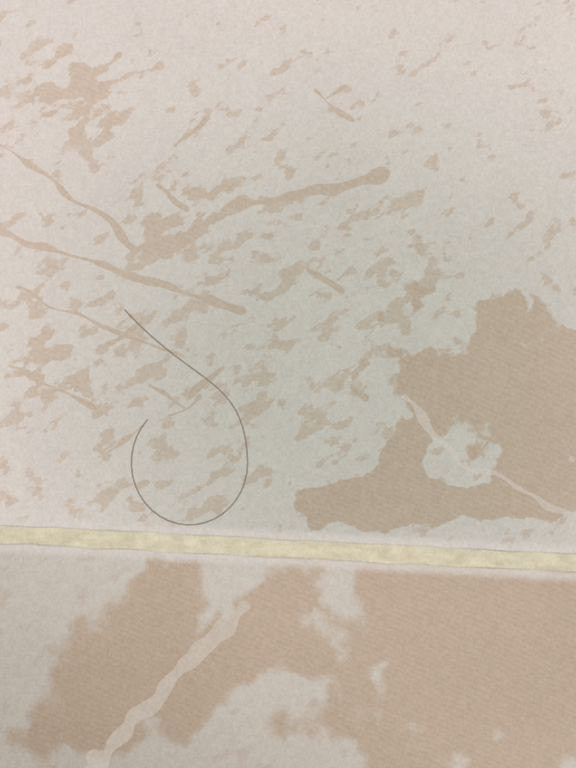
Give the GLSL for this texture, as a WebGL 2 fragment shader.

```glsl
#version 300 es
precision highp float;
// Pale stone tiles with tan mineral stains, thin veins and flecks, a cream
// grout joint and one curled hair. Stains are soft ellipses roughened by
// fractal noise; veins and hair are segment distances; grain is value noise.
uniform vec2 u_resolution;
out vec4 fragColor;

float hash(vec2 p) {
    vec3 q = fract(p.xyx * vec3(0.1031, 0.1030, 0.0973));
    q += dot(q, q.yzx + 33.33);
    return fract((q.x + q.y) * q.z);
}

float noise(vec2 p) {
    vec2 i = floor(p), f = fract(p);
    f = f * f * (3.0 - 2.0 * f);
    return mix(mix(hash(i), hash(i + vec2(1, 0)), f.x),
               mix(hash(i + vec2(0, 1)), hash(i + vec2(1, 1)), f.x), f.y);
}

float fbm(vec2 p) {
    float sum = 0.0, amp = 0.5;
    for (int i = 0; i < 5; i++) {
        sum += amp * noise(p);
        p = mat2(1.6, 1.2, -1.2, 1.6) * p + 17.3;
        amp *= 0.5;
    }
    return sum;
}

vec2 turn(vec2 p, float a) {
    return vec2(cos(a) * p.x + sin(a) * p.y, cos(a) * p.y - sin(a) * p.x);
}

// Positive inside a tilted ellipse, falling off outwards
float blob(vec2 p, vec2 centre, vec2 radii, float angle) {
    return 1.0 - length(turn(p - centre, angle) / radii);
}

float segment(vec2 p, vec2 a, vec2 b) {
    vec2 d = b - a;
    return length(p - a - d * clamp(dot(p - a, d) / dot(d, d), 0.0, 1.0));
}

// Ragged streak of varying width
float vein(vec2 p, vec2 a, vec2 b, float width) {
    vec2 wobble = vec2(noise(p * 22.0), noise(p * 22.0 + 40.0)) - 0.5;
    float w = width * (0.1 + 1.7 * noise(p * 38.0 + 9.0));
    return 1.0 - smoothstep(w - 0.0015, w + 0.002, segment(p + wobble * 0.016, a, b));
}

// Tail of the hair (cubic curve) for t < 1, then its open loop
vec2 hairPoint(float t) {
    if (t > 1.0) {
        float a = -3.9 * (t - 1.0);
        return vec2(0.329, 0.53) + vec2(0.101, 0.108) * vec2(cos(a), sin(a));
    }
    float s = 1.0 - t;
    return s * s * s * vec2(0.217, 0.795) + 3.0 * s * s * t * vec2(0.34, 0.66)
         + 3.0 * s * t * t * vec2(0.425, 0.68) + t * t * t * vec2(0.43, 0.53);
}

void main() {
    vec2 p = gl_FragCoord.xy / u_resolution.x;
    float joint = p.y - 0.406 + 0.051 * p.x;
    float upper = step(0.0, joint);
    float rough = fbm(p * 15.0) - 0.48;

    // Stone under uneven light
    float glow = smoothstep(0.12, 0.75, length((p - vec2(0.62, 0.66)) * vec2(0.95, 1.0)));
    vec3 colour = mix(vec3(0.745, 0.735, 0.695), vec3(0.855, 0.815, 0.785), glow);
    vec3 lowerStone = mix(vec3(0.71, 0.675, 0.635), vec3(0.79, 0.755, 0.715),
                          smoothstep(0.0, 0.6, p.x * 0.6 + p.y));
    colour = mix(lowerStone, colour, upper);
    colour += 0.025 * (fbm(p * 7.0 + 5.0) - 0.48);

    // Broad stains on each tile
    float top = blob(p, vec2(0.94, 0.62), vec2(0.25, 0.15), -0.35);
    top = max(top, blob(p, vec2(0.70, 0.52), vec2(0.05, 0.09), -0.3));
    top = max(top, blob(p, vec2(0.70, 0.46), vec2(0.20, 0.05), 0.0));
    float low = blob(p, vec2(0.22, 0.17), vec2(0.23, 0.10), 0.95);
    low = max(low, blob(p, vec2(0.40, 0.21), vec2(0.30, 0.07), 0.75));
    low = max(low, blob(p, vec2(0.85, 0.19), vec2(0.36, 0.24), -0.3));
    float soft = mix(0.16, 0.05, upper);
    float stain = smoothstep(-soft, soft, mix(low, top, upper) + 1.5 * rough);

    // Broken patches and slanted flecks
    float patches = blob(p, vec2(0.13, 1.17), vec2(0.12, 0.09), -0.7);
    patches = max(patches, blob(p, vec2(0.32, 0.95), vec2(0.13, 0.06), 0.55));
    patches = max(patches, blob(p, vec2(0.09, 0.70), vec2(0.09, 0.07), -0.7));
    float crumbs = fbm(turn(p, 0.55) * vec2(32.0, 55.0)) - 0.5;
    float crumbled = smoothstep(0.0, 0.12, 0.35 * min(patches, 0.5) + crumbs - 0.05);
    stain = max(stain, 0.8 * upper * crumbled * smoothstep(-0.3, 0.3, patches));
    float zone = smoothstep(0.75, 0.1, length((p - vec2(0.38, 0.67)) * vec2(1.0, 1.2)));
    float flecks = smoothstep(0.14, 0.24, crumbs + 0.12 * zone + 0.15 * rough);
    stain = max(stain, 0.65 * flecks * mix(0.4, 1.0, upper));

    // Long veins, then short scattered strokes
    float veins = vein(p, vec2(-0.02, 1.10), vec2(0.23, 0.91), 0.005);
    veins = max(veins, vein(p, vec2(0.0, 0.93), vec2(0.42, 0.79), 0.006));
    veins = max(veins, vein(p, vec2(0.40, 0.97), vec2(0.66, 1.03), 0.010));
    veins = max(veins, vein(p, vec2(0.03, 0.83), vec2(0.32, 0.71), 0.004));
    veins = max(veins, vein(p, vec2(0.02, 0.70), vec2(0.19, 0.61), 0.004));
    for (float i = 0.0; i < 16.0; i++) {
        vec2 c = vec2(0.1 + 0.8 * hash(vec2(i, 3.0)), 0.55 + 0.75 * hash(vec2(i, 8.0)));
        float a = hash(vec2(i, 5.0)) < 0.65 ? 0.65 : -0.55;
        vec2 reach = vec2(cos(a), sin(a)) * (0.012 + 0.03 * hash(vec2(i, 11.0)));
        veins = max(veins, vein(p, c - reach, c + reach, 0.004));
    }
    stain = max(stain, 0.85 * upper * veins);
    float weave = 0.5 + 0.5 * cos(620.0 * (p.x * 0.45 + p.y) + 5.0 * noise(p * 20.0));
    colour *= mix(vec3(1), vec3(0.925, 0.865, 0.805) + 0.018 * weave, stain);

    // Pale scratches and the bright seam between lower stains
    float pale = vein(p, vec2(0.70, 0.64), vec2(0.80, 0.53), 0.006);
    pale = max(pale, vein(p, vec2(0.80, 0.53), vec2(1.02, 0.43), 0.004));
    pale = max(pale, 0.5 * vein(p, vec2(0.40, 0.97), vec2(0.95, 0.87), 0.004));
    pale = max(pale, vein(p, vec2(0.14, -0.01), vec2(0.42, 0.28), 0.012));
    colour = mix(colour, vec3(0.80, 0.77, 0.735), 0.6 * pale);

    // Bevels and rough grout
    colour = mix(colour, vec3(0.84, 0.81, 0.78), 0.75 * smoothstep(0.038, 0.022, abs(joint)));
    float edge = abs(joint + 0.006 * (fbm(p * vec2(18.0, 40.0)) - 0.5)) - 0.016;
    vec3 grout = vec3(0.83, 0.795, 0.69) + 0.13 * (fbm(p * vec2(45.0, 90.0)) - 0.5);
    colour = mix(colour, grout, smoothstep(0.002, -0.002, edge));
    colour *= 1.0 - 0.13 * smoothstep(0.003, 0.0, abs(edge)) * noise(p * vec2(14.0, 4.0));

    // Hair
    float hair = 1.0;
    for (float i = 0.0; i < 48.0; i++)
        hair = min(hair, segment(p, hairPoint(i / 24.0), hairPoint((i + 1.0) / 24.0)));
    colour = mix(colour, vec3(0.50, 0.46, 0.41), 0.65 * smoothstep(0.0026, 0.0004, hair));

    // Fine grain
    colour += 0.035 * (noise(p * 300.0) - 0.5) + 0.02 * (noise(p * 130.0) - 0.5);
    fragColor = vec4(colour, 1.0);
}
```
